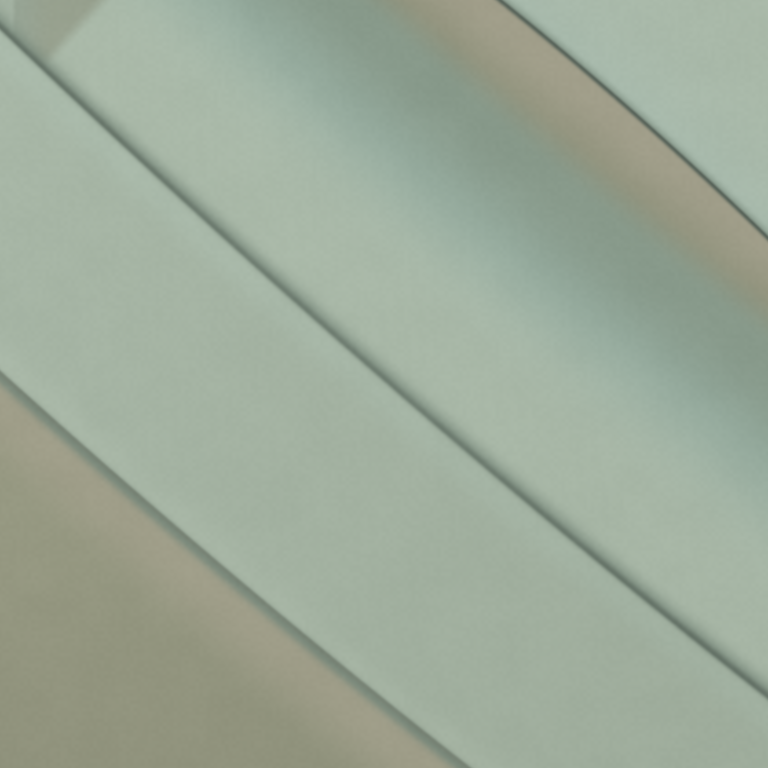
This texture is drawn by a Shadertoy shader. Its source:

```glsl
#define EDGE_SOFT 0.0028
#define FOLLOW 0.74
#define GRAIN_CELLS 210.0
#define GRAIN_AMOUNT 0.012
#define MOTTLE_AMOUNT 0.010
#define PALE vec3(0.665, 0.725, 0.660)
#define SAGE vec3(0.615, 0.670, 0.605)
#define SHADE vec3(0.530, 0.600, 0.540)
#define BEIGE vec3(0.590, 0.600, 0.510)
#define WARM vec3(0.635, 0.625, 0.545)
#define GROOVE vec3(0.400, 0.455, 0.410)

float hash(vec2 p) {
    return fract(sin(dot(p, vec2(127.1, 311.7))) * 43758.5453);
}

float valueNoise(vec2 p) {
    vec2 cell = floor(p);
    vec2 f = fract(p);
    f = f * f * (3.0 - 2.0 * f);
    float low = mix(hash(cell), hash(cell + vec2(1.0, 0.0)), f.x);
    float high = mix(hash(cell + vec2(0.0, 1.0)), hash(cell + 1.0), f.x);
    return mix(low, high, f.y);
}

// Approximate distance to a gently bowed diagonal; positive above it
float bowedEdge(vec2 uv, float start, float slope, float bend) {
    return (uv.y - start - slope * uv.x - bend * uv.x * uv.x) * FOLLOW;
}

float side(float d, float softness) {
    return smoothstep(-softness, softness, d);
}

// Soft line with separate falloffs below and above its centre
float crease(float d, float below, float above) {
    float t = d / (d < 0.0 ? below : above);
    return exp(-t * t);
}

vec3 lowerWall(float d, vec2 uv) {
    vec3 col = mix(BEIGE, BEIGE * 0.96, smoothstep(0.4, 0.0, uv.y));
    return mix(col, WARM, 0.8 * smoothstep(-0.11, -0.03, d));
}

vec3 centralSlat(float lower, float middle, vec2 uv) {
    float along = clamp((uv.x - uv.y + 0.8) / 1.6, 0.0, 1.0);
    vec3 col = mix(PALE * 0.985, SAGE * 1.01, along);
    col += vec3(0.012, 0.017, 0.020) * crease(middle + 0.02, 0.022, 0.02);
    return col + 0.014 * crease(lower - 0.012, 0.01, 0.018);
}

vec3 curvedRecess(float d, vec2 uv) {
    vec3 col = mix(PALE, SAGE, 0.25 * smoothstep(0.2, 1.0, uv.x));
    col = mix(col, SHADE, smoothstep(0.13, 0.33, d));
    col += vec3(-0.012, 0.006, 0.016) * crease(d - 0.22, 0.07, 0.06);

    // Warm strip beyond the shadow
    vec3 strip = mix(BEIGE * 0.96, WARM * 0.99, smoothstep(0.36, 0.44, d));
    return mix(col, strip, smoothstep(0.335, 0.39, d));
}

vec3 cornerPanel(vec3 col, vec2 uv) {
    float diagonal = uv.y - 0.925 - 1.09 * (uv.x - 0.065);
    vec3 panel = mix(PALE * 0.96, SAGE * 0.96, side(uv.x - 0.018, 0.004));
    panel = mix(panel, BEIGE, 0.35 * smoothstep(0.02, 0.07, uv.x));
    return mix(col, panel, side(diagonal, 0.016));
}

void mainImage(out vec4 fragColor, in vec2 fragCoord) {
    vec2 uv = fragCoord / iResolution.xy;
    float soft = max(EDGE_SOFT, 0.75 / iResolution.y);
    float lower = bowedEdge(uv, 0.516, -0.905, 0.100);
    float middle = bowedEdge(uv, 0.967, -0.960, 0.088);
    float upper = bowedEdge(uv, 1.4148, -0.4745, -0.250);

    // Stacked surfaces from lower left to upper right
    vec3 col = lowerWall(lower, uv);
    col = mix(col, centralSlat(lower, middle, uv), side(lower, soft));
    vec3 recess = cornerPanel(curvedRecess(middle, uv), uv);
    col = mix(col, recess, side(middle, soft));
    vec3 topSlat = PALE + vec3(-0.008, 0.004, 0.016) * exp(-max(upper, 0.0) * 12.0);
    col = mix(col, topSlat, side(upper, soft));

    // Lower lip: grey thickness with a dark inner line
    col = mix(col, GROOVE * 1.18, 0.85 * crease(lower + 0.006, 0.008, 0.006));
    col = mix(col, GROOVE, 0.55 * crease(lower + 0.001, 0.004, 0.003));

    // Middle lip: fainter at its centre, feathered above
    float contrast = mix(0.68, 0.92, smoothstep(0.1, 0.5, abs(uv.x - 0.45)));
    col = mix(col, GROOVE * 1.2, 0.75 * crease(middle - 0.001, 0.006, 0.013));
    col = mix(col, GROOVE * 0.97, contrast * crease(middle + 0.001, 0.0035, 0.005));

    // Upper lip: narrow dark seam under a pale rim
    col = mix(col, GROOVE * 1.25, 0.55 * crease(upper - 0.003, 0.004, 0.006));
    col = mix(col, GROOVE * 0.82, 0.9 * crease(upper, 0.0035, 0.0028));

    // Fine grain and broad mottling
    col += GRAIN_AMOUNT * (valueNoise(uv * GRAIN_CELLS) - 0.5);
    col += MOTTLE_AMOUNT * (valueNoise(uv * 24.0) - 0.5);
    fragColor = vec4(clamp(col, 0.0, 1.0), 1.0);
}
```
